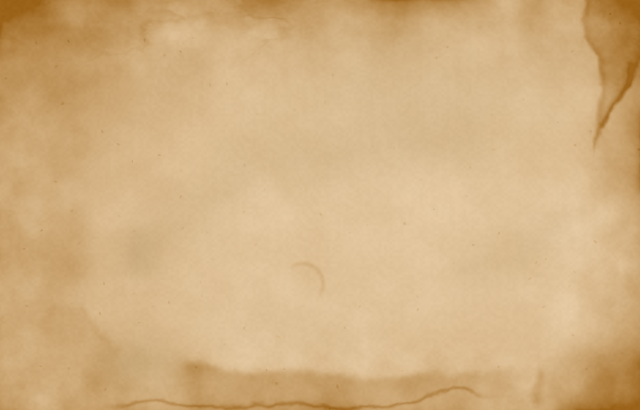
This texture is drawn by a Shadertoy shader. Its source:

```glsl
// Aged parchment with stained borders, tide marks, soft folds and fine specks
#define PAPER vec3(0.900, 0.792, 0.640)
#define STAIN vec3(0.620, 0.405, 0.125)
#define FOLD vec3(0.755, 0.635, 0.445)
#define EDGE_STRENGTH 1.0
#define WARP 0.055
#define MOTTLE 0.16
#define GRAIN 0.020
#define SPECK_CELLS 26.0

float hash(vec2 p) {
    return fract(sin(dot(p, vec2(127.1, 311.7))) * 43758.5453);
}

float noise(vec2 p) {
    vec2 i = floor(p), f = fract(p);
    f = f * f * (3.0 - 2.0 * f);
    return mix(mix(hash(i), hash(i + vec2(1, 0)), f.x),
               mix(hash(i + vec2(0, 1)), hash(i + vec2(1, 1)), f.x), f.y);
}

float fbm(vec2 p) {
    float sum = 0.0, amp = 0.5;
    for (int i = 0; i < 5; i++) {
        sum += amp * noise(p);
        p = mat2(1.6, 1.2, -1.2, 1.6) * p + 7.3;
        amp *= 0.5;
    }
    return sum;
}

// Soft elliptical spot
float blob(vec2 p, vec2 c, vec2 r) {
    vec2 q = (p - c) / r;
    return exp(-dot(q, q));
}

float segment(vec2 p, vec2 a, vec2 b) {
    vec2 d = b - a;
    return length(p - a - d * clamp(dot(p - a, d) / dot(d, d), 0.0, 1.0));
}

float crease(float d, float width) {
    return exp(-d * d / (width * width));
}

// Filled stain with a darker dried rim
float tide(float d, float soft) {
    float inside = 1.0 - smoothstep(-soft, soft, d);
    return inside * 0.75 + 0.35 * crease(d + soft, soft * 1.3);
}

float borders(vec2 p, float w, float n) {
    float top = 0.56 * exp(-(1.0 - p.y) / 0.125) * mix(1.1, 0.68, smoothstep(0.65, 1.1, p.x));
    float left = 0.42 * exp(-p.x / 0.21);
    float right = 0.42 * exp(-(w - p.x) / 0.105);
    float bottom = 0.36 * exp(-p.y / 0.080);
    float rim = min(min(p.x, w - p.x), min(p.y, 1.0 - p.y));
    return (top + left + right + bottom) * (0.40 + 1.25 * n)
         + 0.30 * exp(-rim / 0.007) * smoothstep(0.4, 0.75, n);
}

float cornerStain(vec2 p, float n) {
    float leftEdge = 1.417 + 0.042 * smoothstep(0.07, 0.17, 1.0 - p.y);
    float slope = ((p.x - 1.467) * 2.0 + 0.665 - p.y) * 0.45;
    float body = tide(max(leftEdge - p.x, slope), 0.008);
    float drip = min(segment(p, vec2(1.475, 0.69), vec2(1.520, 0.775)),
                     segment(p, vec2(1.520, 0.775), vec2(1.537, 0.845)));
    return 0.34 * body * (0.5 + n) + 0.34 * crease(drip, 0.007);
}

float sideStains(vec2 p) {
    float s = 0.24 * blob(p, vec2(0.155, 0.37), vec2(0.065, 0.085));
    s += 0.15 * blob(p, vec2(0.18, 0.77), vec2(0.08, 0.07));
    s += 0.07 * tide(length(p - vec2(0.145, 0.215)) - 0.05, 0.014);
    s += 0.05 * tide(length((p - vec2(0.19, 0.65)) * vec2(1.2, 0.8)) - 0.03, 0.01);
    s += 0.18 * blob(p, vec2(0.235, 0.08), vec2(0.045, 0.08));
    s += 0.10 * crease(segment(p, vec2(0.19, 0.25), vec2(0.27, 0.14)), 0.012);
    return s + 0.20 * blob(p, vec2(0.475, 0.10), vec2(0.06, 0.05));
}

float bottomBand(vec2 p, float n) {
    float span = smoothstep(0.40, 0.48, p.x) * (1.0 - smoothstep(1.12, 1.34, p.x));
    float edge = 0.088 + 0.05 * (n - 0.5) + 0.035 * blob(p, vec2(0.47, 0.1), vec2(0.06, 0.3));
    float band = 0.23 * tide(p.y - edge, 0.014) * span;
    float crackY = 0.014 + 0.035 * crease(p.x - 1.10, 0.09) + 0.008 * (n - 0.5);
    float crack = crease(p.y - crackY, 0.005) * smoothstep(0.24, 0.34, p.x)
                * (1.0 - smoothstep(1.14, 1.22, p.x));
    // Ragged stain in the right corner, with a small drip beside it
    float corner = smoothstep(1.30, 1.50, p.x) * (1.0 - smoothstep(0.10, 0.20, p.y));
    float drip = crease(segment(p, vec2(1.315, 0.02), vec2(1.32, 0.07)), 0.014);
    return band + 0.30 * crack + corner * (0.10 + 0.45 * n) + 0.20 * drip;
}

float folds(vec2 p) {
    float bend = min(segment(p, vec2(0.35, 0.39), vec2(0.60, 0.60)),
                     segment(p, vec2(0.60, 0.60), vec2(1.13, 0.66)));
    float s = 0.26 * crease(bend, 0.070);
    s += 0.32 * blob(p, vec2(0.355, 0.39), vec2(0.045, 0.07));
    s += 0.24 * crease(segment(p, vec2(1.14, 0.34), vec2(1.37, 0.44)), 0.055);
    s += 0.34 * blob(p, vec2(1.02, 0.79), vec2(0.34, 0.13));
    s += 0.12 * blob(p, vec2(0.68, 0.20), vec2(0.22, 0.08));
    return s + 0.50 * blob(p, vec2(0.335, 0.105), vec2(0.09, 0.055));
}

float specks(vec2 p) {
    vec2 cell = floor(p * SPECK_CELLS);
    vec2 offset = 0.25 + 0.5 * vec2(hash(cell + 3.1), hash(cell + 8.7));
    float d = length(fract(p * SPECK_CELLS) - offset);
    return step(0.87, hash(cell)) * (1.0 - smoothstep(0.03, 0.13, d)) * hash(cell + 5.0);
}

void mainImage(out vec4 fragColor, in vec2 fragCoord) {
    vec2 p = fragCoord / iResolution.y;
    float w = iResolution.x / iResolution.y;
    float n = fbm(p * 5.0), fine = fbm(p * 17.0 + 4.0);
    vec2 q = p + WARP * (vec2(fbm(p * 11.0 + 2.0), fbm(p * 11.0 + 31.0)) - 0.48);

    // Stain depth, blotchier towards the borders
    float rim = min(min(p.x, w - p.x), min(p.y, 1.0 - p.y));
    float worn = 1.0 - smoothstep(0.03, 0.25, rim);
    float t = 0.035 + MOTTLE * (n - 0.48) + EDGE_STRENGTH * borders(p, w, n);
    t += cornerStain(q, fine) + sideStains(q) + bottomBand(q, n);
    t += (0.08 + 0.22 * worn) * (fine - 0.48);

    // Wispy dried lines near the upper edge
    float flow = fbm(q * vec2(4.0, 11.0) + 12.0);
    float upper = smoothstep(0.80, 0.95, p.y) * (1.0 - smoothstep(0.8, 1.4, p.x));
    t += upper * (0.10 * crease(flow - 0.48, 0.03) + 0.55 * (flow - 0.48));

    // Small curled mark
    vec2 m = p - vec2(0.738, 0.307);
    float arc = crease(length(m) - 0.05, 0.006) * smoothstep(0.0, 0.04, m.x + m.y);
    t += 0.14 * arc + 0.07 * blob(p, vec2(0.75, 0.325), vec2(0.035, 0.03));

    // Pale worn spots and specks
    t -= 0.13 * (blob(q, vec2(1.395, 0.43), vec2(0.05, 0.04)) + blob(q, vec2(1.40, 0.25), vec2(0.045, 0.05)));
    t += 0.18 * specks(q);

    vec3 color = mix(PAPER, STAIN, clamp(t, -0.05, 1.05));
    color = mix(color, FOLD, clamp(folds(q), 0.0, 0.8));
    color += GRAIN * (noise(p * 150.0) - 0.5);
    fragColor = vec4(clamp(color, 0.0, 1.0), 1.0);
}
```
